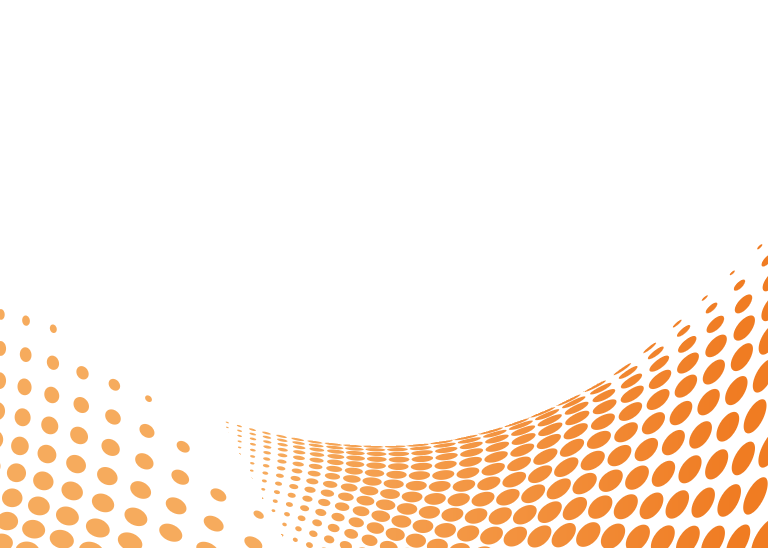
Reproduce this background procedurally as a Shadertoy shader.

```glsl
// Two halftone sheets of orange dots on white: a loose one fading out at the
// lower left and a dense one curving up to the right. Each bends the canvas
// into lattice coordinates, then draws one disc in every lattice cell.

const vec3 PAPER  = vec3(1.0);
const vec3 AMBER  = vec3(0.965, 0.67, 0.365);
const vec3 ORANGE = vec3(0.94, 0.485, 0.135);

// Lengths are in canvas widths; step pairs are (linear, quadratic) growth.
const vec2 LOOSE_ORIGIN   = vec2(0.0013, 0.3047);
const vec2 LOOSE_COL_STEP = vec2(0.03105, 0.0015);
const vec2 LOOSE_ROW_STEP = vec2(0.04557, -0.00117);
const vec2 LOOSE_COL_DROP = vec2(0.0068, 0.00126);
const vec2 LOOSE_BEND     = vec2(0.000495, 0.0000078);
const mat2 LOOSE_ROUNDING = mat2(1.0, 0.06, 0.06, 1.0);

const vec2  CREST_LOW    = vec2(0.5, 0.1335);
const vec2  CREST_CURVE  = vec2(0.80, 1.05);    // left and right of the low point
const float CREST_LIFT   = 0.02;                // extra rise at the far right
const vec2  COLUMN_BOW   = vec2(0.0124, -0.0019); // sideways drift per row
const float COLUMN_RATE  = 28.0;                // columns per width, far right
const float COLUMN_CROWD = 37.0;                // extra columns at the left rim
const float CROWD_FADE   = 8.0;
const float RIM_START    = 0.28;
const float RIM_SLANT    = 0.60;
const float SHEET_DOT    = 0.45;
const float ROW_UNIT     = 1.0 / 768.0;         // scale of the row spacings

// Root n of step.x * n + step.y * n * n = reach.
float stepsToReach(vec2 step2, float reach) {
    float disc = step2.x * step2.x + 4.0 * step2.y * reach;
    return 2.0 * reach / (step2.x + sqrt(max(disc, 1e-8)));
}

// Smooth disc in a lattice cell; the Jacobian sets the edge width.
float discCoverage(vec2 offset, float radius, vec2 lattice) {
    float dist = length(offset);
    vec2 slope = vec2(dot(offset, dFdx(lattice)), dot(offset, dFdy(lattice)));
    float edge = max(length(slope) / max(dist, 1e-4), 1e-4);
    return clamp(0.5 - (dist - radius) / edge, 0.0, 1.0);
}

float looseSheet(vec2 p) {
    // Invert the bent lattice by alternating between column and row.
    float col = 0.0, row = 0.0;
    for (int k = 0; k < 6; k++) {
        float drop = col * (LOOSE_COL_DROP.x + LOOSE_COL_DROP.y * col);
        row = stepsToReach(LOOSE_ROW_STEP, LOOSE_ORIGIN.y - p.y - drop);
        row = clamp(row, -3.0, 10.0);
        float bend = row * row * (LOOSE_BEND.x + LOOSE_BEND.y * col * col);
        col = stepsToReach(LOOSE_COL_STEP, p.x - LOOSE_ORIGIN.x + bend);
    }
    vec2 lattice = vec2(col, row);
    vec2 cell = floor(lattice + 0.5);

    // Dots grow away from the curved upper rim.
    float inside = cell.y + 0.25 - 0.05 * cell.x * cell.x;
    float radius = 0.095 + 0.115 * sqrt(max(inside, 0.0));
    float dots = discCoverage(LOOSE_ROUNDING * (lattice - cell), radius,
                              LOOSE_ROUNDING * lattice);
    return inside > -0.15 && cell.y > -0.5 ? dots : 0.0;
}

float curvedSheet(vec2 p) {
    // Depth below the crest.
    float side = p.x - CREST_LOW.x;
    float curve = side < 0.0 ? CREST_CURVE.x : CREST_CURVE.y;
    float crest = CREST_LOW.y + curve * side * side
                + CREST_LIFT * smoothstep(0.78, 0.95, p.x);
    float depth = crest - p.y;

    // Rows crowd towards the crest and open out at the far right.
    float leftOpen = max(0.52 - p.x, 0.0);
    float rightOpen = smoothstep(0.74, 1.04, p.x);
    vec2 rowStep = vec2(1.8 + 55.0 * leftOpen * leftOpen + 16.5 * rightOpen,
                        2.4 * p.x * p.x - 0.85 * rightOpen) * ROW_UNIT;
    float row = stepsToReach(rowStep, depth);

    // Columns are upright at the left, bow outwards then back at the right.
    float bow = clamp((p.x - 0.3) / 0.62, 0.0, 1.1);
    float drift = max(row, 0.0) * (COLUMN_BOW.x + COLUMN_BOW.y * max(row, 0.0));
    float base = p.x - bow * drift;
    float crowd = COLUMN_CROWD / CROWD_FADE * exp(-CROWD_FADE * (base - 0.3));
    vec2 lattice = vec2(COLUMN_RATE * base - crowd, row);

    // Dots shrink at the slanted left rim and at the upper right.
    float rim = p.x - RIM_SLANT * max(depth, 0.0) - RIM_START;
    float far = smoothstep(0.7, 0.95, p.x);
    float radius = SHEET_DOT * sqrt(clamp(rim / 0.16, 0.0, 1.0));
    radius *= mix(1.0, 0.87 * smoothstep(-1.0, 4.0, row), far);
    float dots = discCoverage(fract(lattice) - 0.5, radius, lattice);
    return depth > 0.0 && rim > 0.008 ? dots : 0.0;
}

void mainImage(out vec4 fragColor, in vec2 fragCoord) {
    vec2 p = fragCoord / iResolution.x;
    p.y *= 0.715 * iResolution.x / iResolution.y;  // keep the layout's proportions

    vec3 sheetColor = mix(AMBER, ORANGE, clamp((p.x - 0.34) / 0.62, 0.0, 1.0));
    vec3 color = mix(PAPER, AMBER, looseSheet(p));
    color = mix(color, sheetColor, curvedSheet(p));
    fragColor = vec4(color, 1.0);
}
```
